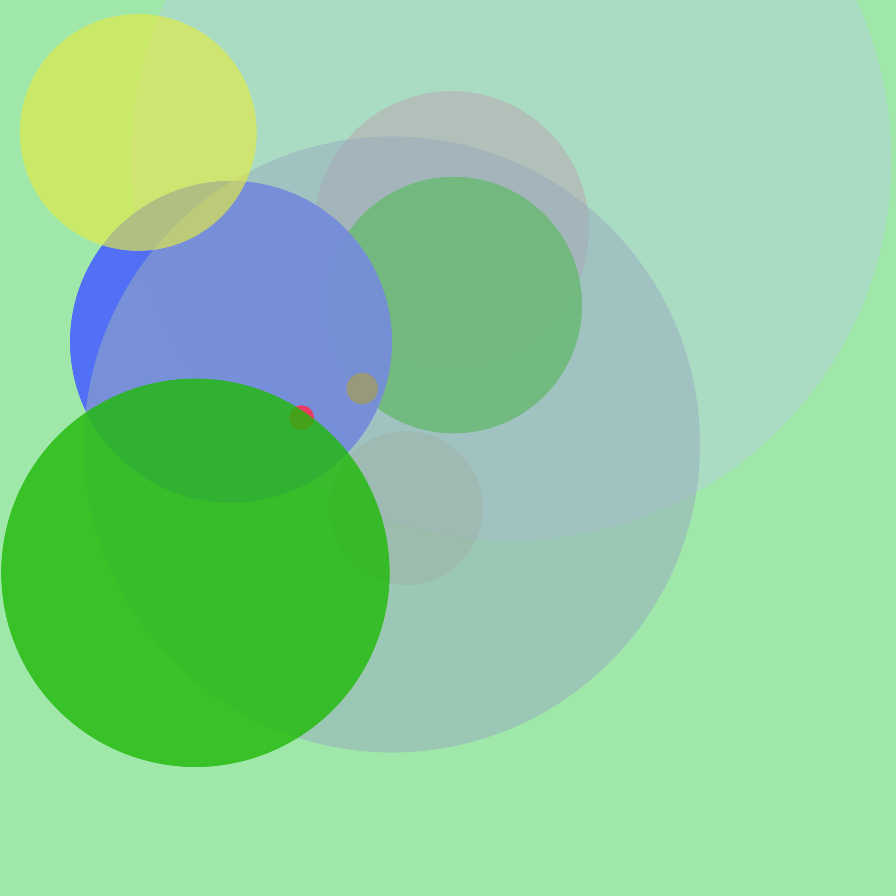
A Shadertoy shader for this background:

```glsl
// Translucent discs of many sizes layered over a flat mint field.
// Each disc is a circle distance function with a smooth edge, blended
// from back to front so that overlaps mix their colours.

#define MINT        vec3(0.624, 0.910, 0.667)
#define PALE_AQUA   vec3(0.690, 0.837, 0.818)
#define DUSTY_ROSE  vec3(0.722, 0.643, 0.678)
#define LEAF_GREEN  vec3(0.224, 0.780, 0.137)
#define ROYAL_BLUE  vec3(0.306, 0.414, 0.976)
#define SLATE       vec3(0.592, 0.673, 0.741)
#define LEMON       vec3(0.889, 0.916, 0.267)
#define WARM_GREY   vec3(0.620, 0.667, 0.627)
#define KHAKI       vec3(0.620, 0.602, 0.427)
#define CRIMSON     vec3(0.950, 0.220, 0.370)
#define DEEP_GREEN  vec3(0.118, 0.725, 0.027)
#define EDGE_PIXELS 1.0

// Blends one disc over the colour beneath it.
void blendDisc(inout vec3 color, vec2 point, vec2 center, float radius,
               vec3 tint, float opacity)
{
    float signedDist = length(point - center) - radius;
    float halfEdge = 0.5 * EDGE_PIXELS / iResolution.y;
    float coverage = 1.0 - smoothstep(-halfEdge, halfEdge, signedDist);
    color = mix(color, tint, opacity * coverage);
}

void mainImage(out vec4 fragColor, in vec2 fragCoord)
{
    vec2 point = fragCoord / iResolution.xy;
    vec3 color = MINT;

    // Back layer: the pale giant and the discs under the slate veil
    blendDisc(color, point, vec2(0.5703, 0.8216), 0.4245, PALE_AQUA, 0.65);
    blendDisc(color, point, vec2(0.5040, 0.7448), 0.1535, DUSTY_ROSE, 0.50);
    blendDisc(color, point, vec2(0.5065, 0.6595), 0.1432, LEAF_GREEN, 0.85);
    blendDisc(color, point, vec2(0.2578, 0.6185), 0.1797, ROYAL_BLUE, 0.95);

    // Middle layer: the broad veil and the soft grey disc
    blendDisc(color, point, vec2(0.4375, 0.5039), 0.3438, SLATE, 0.53);
    blendDisc(color, point, vec2(0.4531, 0.4330), 0.0860, WARM_GREY, 0.40);

    // Front layer: the bright discs and the small dots
    blendDisc(color, point, vec2(0.1543, 0.8522), 0.1322, LEMON, 0.65);
    blendDisc(color, point, vec2(0.4043, 0.5664), 0.0176, KHAKI, 0.85);
    blendDisc(color, point, vec2(0.3366, 0.5339), 0.0137, CRIMSON, 0.95);
    blendDisc(color, point, vec2(0.2181, 0.3607), 0.2168, DEEP_GREEN, 0.80);

    fragColor = vec4(color, 1.0);
}
```
